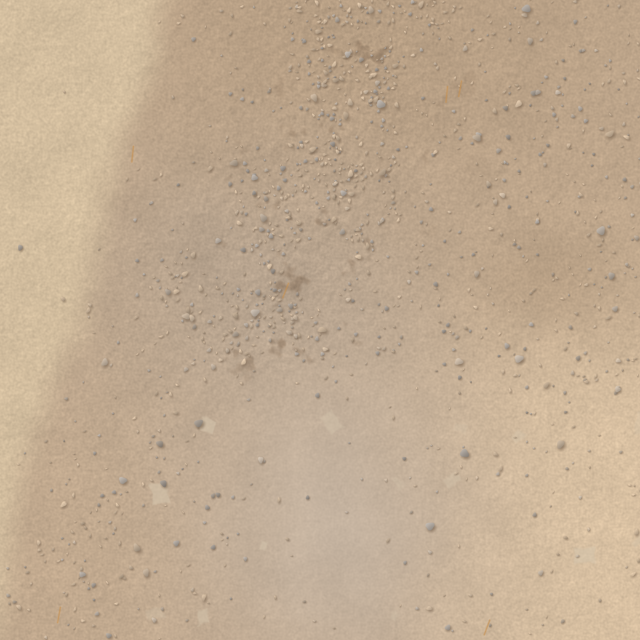
Reproduce this texture procedurally as a Shadertoy shader.

```glsl
// Dusty ground from above: pale strip, brown dirt, gravel drift and smooth sand.
const vec3 DIRT = vec3(0.755, 0.66, 0.555);
const vec3 BROWN = vec3(0.71, 0.615, 0.51);
const vec3 ASH = vec3(0.705, 0.63, 0.55);
const vec3 HAZE = vec3(0.77, 0.70, 0.625);
const vec3 SAND = vec3(0.845, 0.75, 0.63);
const vec3 PALE = vec3(0.825, 0.742, 0.62);
const vec3 SOIL = vec3(0.52, 0.43, 0.345);
const vec3 STONE_TAN = vec3(0.79, 0.705, 0.605);
const vec3 STONE_GREY = vec3(0.65, 0.625, 0.60);
const vec3 FLAKE = vec3(0.835, 0.775, 0.68);
const vec3 STRAW = vec3(0.78, 0.57, 0.32);
const vec2 LIGHT = vec2(-0.6, 0.8);
const float GRAIN = 0.075;
const float RELIEF = 0.16;
const int STRAWS = 6;

vec3 hash3(vec2 p) {
    vec3 q = fract(p.xyx * vec3(0.1031, 0.1030, 0.0973));
    q += dot(q, q.yxz + 33.33);
    return fract((q.xxy + q.yzz) * q.zyx);
}
float slopeAt(vec2 i, vec2 f, vec2 o) { return dot(hash3(i + o).xy * 2.0 - 1.0, f - o); }

// Gradient noise
float noise(vec2 p) {
    vec2 i = floor(p), f = p - i, o = vec2(0, 1);
    vec2 u = f * f * f * (f * (f * 6.0 - 15.0) + 10.0);
    return mix(mix(slopeAt(i, f, o.xx), slopeAt(i, f, o.yx), u.x),
               mix(slopeAt(i, f, o.xy), slopeAt(i, f, o.yy), u.x), u.y);
}
float fbm(vec2 p) {
    float sum = 0.0, amp = 0.6;
    for (int i = 0; i < 4; i++) {
        sum += amp * noise(p);
        p = mat2(1.6, 1.2, -1.2, 1.6) * p + 7.3;
        amp *= 0.5;
    }
    return sum;
}
float inside(float d, float soft) { return 1.0 - smoothstep(-soft, soft, d); }
mat2 rotation(float a) { return mat2(cos(a), -sin(a), sin(a), cos(a)); }
float blob(vec2 p, float x, float y, float rx, float ry) {
    vec2 d = (p - vec2(x, y)) / vec2(rx, ry);
    return exp(-dot(d, d));
}

// Regions
float stripMask(vec2 p) { return inside(p.x + 0.02 - p.y * (0.25 + 0.03 * p.y), 0.04); }
float driftMask(vec2 p) {
    float x = (p.x - mix(0.44, 0.58, smoothstep(0.45, 1.0, p.y))) / 0.15;
    return exp(-x * x) * smoothstep(0.39, 0.47, p.y - 0.1 * (p.x - 0.45));
}
float stoneDensity(vec2 p) {
    float clump = smoothstep(-0.3, 0.4, noise(p * 13.0) + 0.5 * noise(p * 31.0));
    float d = 0.66 * driftMask(p) + 0.2 * blob(p, 0.08, 0.12, 0.22, 0.22);
    d = clump * (d + 0.14 * blob(p, 0.25, 0.42, 0.12, 0.16));
    d += 0.012 + 0.09 * blob(p, 0.92, 0.7, 0.26, 0.45);
    return d * (1.0 - 0.93 * stripMask(p));
}

// One layer of shaded pebbles with soft shadows
vec3 addStones(vec3 col, vec2 p, float cell, float amount, float px) {
    for (int k = 0; k < 9; k++) {
        vec2 id = floor(p / cell) + vec2(k % 3 - 1, k / 3 - 1);
        vec3 h = hash3(id + 9e3 * cell), g = hash3(id + 9e3 * cell + 57.0);
        vec2 center = (id + 0.15 + 0.7 * h.xy) * cell;
        if (h.z > amount * stoneDensity(center)) continue;
        float size = cell * mix(0.17, 0.38, g.x * g.x);
        vec2 axes = size * vec2(1.0, mix(0.55, 0.9, g.y)), d = p - center;
        mat2 turn = rotation(6.2832 * g.z);
        vec2 q = turn * d / axes, s = turn * (d + LIGHT * size * 0.55) / axes;
        float wobble = 0.13 * sin(3.0 * atan(q.y, q.x + 1e-5) + 40.0 * g.x);
        col = mix(col, SOIL * 0.88, 0.62 * inside((length(s) - 1.0) * axes.y, size * 0.35 + px));
        vec3 stone = mix(STONE_TAN, STONE_GREY, smoothstep(0.35, 0.85, g.y));
        stone = mix(stone, SAND, 0.5 * smoothstep(0.65, 0.95, p.x - 0.3 * p.y));
        stone *= 0.86 + 0.24 * fract(g.z * 17.0) + 0.15 * dot(d / size, LIGHT);
        col = mix(col, stone, 0.92 * inside((length(q) - 1.0 - wobble) * axes.y, 0.8 * px));
    }
    return col;
}

// Thin pale flakes on the smooth ground
float flakes(vec2 p, float px) {
    vec2 id = floor(p / 0.095);
    vec3 h = hash3(id + 211.0), g = hash3(id + 307.0);
    vec2 center = (id + 0.3 + 0.4 * h.xy) * 0.095;
    vec2 q = rotation(6.2832 * g.x) * (p - center);
    q += 0.007 * vec2(noise(p * 60.0), noise(p * 60.0 + 9.0));
    vec2 b = abs(q) - mix(0.006, 0.017, g.y) * vec2(1.0, mix(0.5, 0.9, g.z));
    float zone = inside(center.y - 0.36, 0.06) * smoothstep(0.1, 0.25, center.x);
    return step(h.z, 0.38 * zone) * inside(max(b.x, b.y), 1.5 * px) * mix(0.25, 0.65, g.z);
}

void mainImage(out vec4 fragColor, in vec2 fragCoord) {
    float px = 1.0 / iResolution.y;
    vec2 p = fragCoord / iResolution.xy;
    vec2 w = p + 0.07 * vec2(fbm(p * 5.0), fbm(p * 5.0 + 19.0));
    float strip = stripMask(w), drift = driftMask(w), haze = blob(w, 0.52, 0.18, 0.22, 0.28);
    // Broad colour zones
    vec3 col = mix(DIRT, BROWN, 0.85 * blob(w, 0.58, 0.95, 0.42, 0.28));
    col = mix(col, ASH, 0.85 * blob(w, 0.4, 0.56, 0.28, 0.2));
    col = mix(col, SAND, smoothstep(0.5, 0.92, w.x) * inside(w.y - 0.5, 0.22));
    col = mix(col, HAZE, haze);
    col = mix(col, BROWN, 0.75 * blob(w, 0.87, 0.57, 0.13, 0.09));
    col = mix(col, PALE, strip);
    // Mottling, soil pockets, lit relief and fine grain
    float pocket = smoothstep(0.22, 0.5, noise(p * 17.0 + 3.0) + 0.5 * noise(p * 70.0));
    col = mix(col * (1.0 + 0.07 * fbm(p * 14.0)), SOIL, 0.5 * pocket * drift);
    float slope = fbm(p * 65.0) - fbm((p + LIGHT * 0.004) * 65.0);
    col *= 1.0 + RELIEF * mix(0.45, 1.0, drift) * (1.0 - 0.6 * haze) * slope;
    col *= 1.0 + GRAIN * (1.0 - 0.5 * haze) * (noise(p * 240.0) + 0.7 * noise(p * 125.0));
    // Flakes, pebbles and straws
    col = mix(col, FLAKE, flakes(p, px));
    for (float i = 0.0; i < 3.0; i++) col = addStones(col, p, 0.0085 + 0.005 * i, 0.85 - 0.2 * i, px);
    for (int i = 0; i < STRAWS; i++) {
        vec3 h = hash3(vec2(i * 7 + 3, 41));
        vec2 q = rotation(0.6 + 1.4 * h.z) * (p - h.xy * vec2(0.8, 0.9));
        q.x -= clamp(q.x, -0.012, 0.012);
        col = mix(col, STRAW, 0.7 * inside(length(q) - 0.0011, px));
    }
    fragColor = vec4(clamp(col, 0.0, 1.0), 1.0);
}
```
